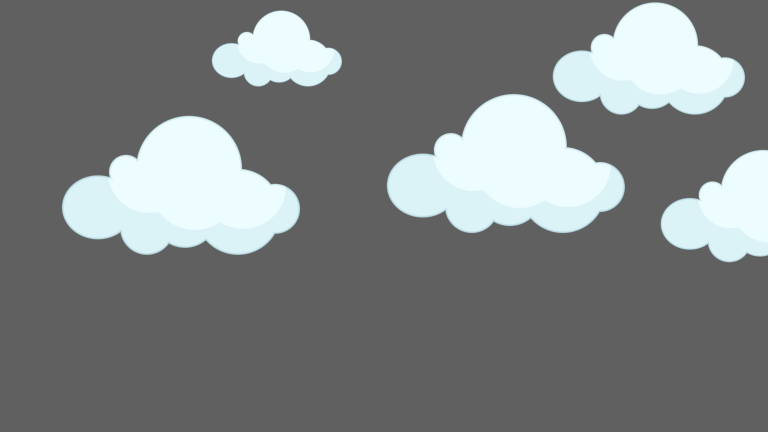
A Shadertoy shader for this pattern:

```glsl
// Draws five puffy, pale blue cartoon clouds on a flat grey backdrop.
#define BACKDROP   vec3(0.378)
#define LIT_COLOR  vec3(0.93, 0.99, 1.00)
#define SHADE_COLOR vec3(0.86, 0.95, 0.97)
#define RIM_COLOR  vec3(0.68, 0.82, 0.85)
#define RIM_WIDTH  0.026
#define SOFTNESS   0.0016

// Each cloud: centre and scale, in units of the canvas height.
const vec3 CLOUDS[5] = vec3[5](
    vec3(0.419, 0.571, 0.2315), vec3(1.171, 0.6215, 0.2315),
    vec3(1.502, 0.8646, 0.187), vec3(0.641, 0.8877, 0.1265),
    vec3(1.752, 0.523, 0.187));

// Puffs that form the outline: centre and radius in cloud space.
const vec3 PUFFS[7] = vec3[7](
    vec3(-0.55, 0.135, 0.17), vec3(0.08, 0.165, 0.53),
    vec3(-0.34, -0.425, 0.27), vec3(0.04, -0.295, 0.33),
    vec3(0.57, -0.265, 0.43), vec3(0.94, -0.235, 0.25),
    vec3(-0.31, -0.095, 0.32));

// Puffs that catch the light, clipped by the outline.
const vec3 LIT_PUFFS[4] = vec3[4](
    vec3(-0.32, 0.135, 0.41), vec3(0.08, 0.165, 0.53),
    vec3(0.14, 0.005, 0.45), vec3(0.62, -0.005, 0.43));

float circleDistance(vec2 p, vec3 circle) {
    return length(p - circle.xy) - circle.z;
}

// Approximate distance, exact enough near the edge.
float ellipseDistance(vec2 p, vec2 radii) {
    float k = length(p / radii);
    return k * (k - 1.0) / max(length(p / (radii * radii)), 1e-3);
}

float outlineDistance(vec2 p) {
    float d = ellipseDistance(p - vec2(-0.83, -0.22), vec2(0.36, 0.32));
    for (int i = 0; i < 7; i++) d = min(d, circleDistance(p, PUFFS[i]));
    return d;
}

float litDistance(vec2 p) {
    float d = 1e3;
    for (int i = 0; i < 4; i++) d = min(d, circleDistance(p, LIT_PUFFS[i]));
    return d;
}

// Paints one cloud over the colour below it.
vec3 paintCloud(vec3 below, vec2 p, float blur) {
    float outline = outlineDistance(p);
    float lit = 1.0 - smoothstep(-blur, blur, litDistance(p));
    float rim = smoothstep(-RIM_WIDTH, 0.0, outline);
    float cover = 1.0 - smoothstep(-blur, blur, outline);

    vec3 body = mix(SHADE_COLOR, LIT_COLOR, lit);
    body = mix(body, RIM_COLOR, rim * mix(0.9, 0.6, lit));
    return mix(below, body, cover);
}

void mainImage(out vec4 fragColor, in vec2 fragCoord) {
    vec2 uv = fragCoord / iResolution.y;
    float edge = max(SOFTNESS, 0.75 / iResolution.y);

    vec3 color = BACKDROP;
    for (int i = 0; i < 5; i++) {
        vec3 cloud = CLOUDS[i];
        color = paintCloud(color, (uv - cloud.xy) / cloud.z, edge / cloud.z);
    }
    fragColor = vec4(color, 1.0);
}
```
